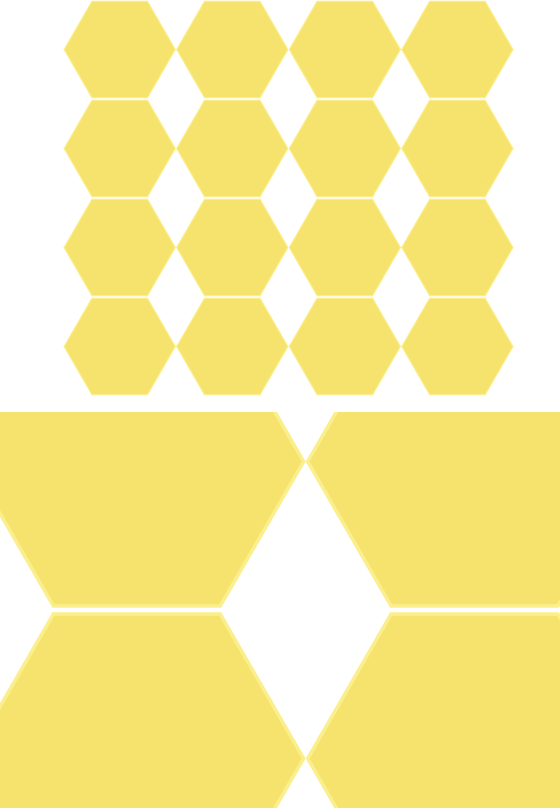
Top: the whole. Bottom: its middle third, enlarged.
Give the GLSL for this pattern, as a Shadertoy shader.

```glsl
// A block of four by four flat yellow hexagons on white, touching at their side tips.
// Each pixel finds its nearest cell, then a hexagon distance gives the fill and a pale rim.
// Rows wrap over the full height; plain white margins join the left and right edges.

const float ASPECT = 1.4144;      // canvas width in units of its height
const float ROWS = 4.0;
const float COLUMNS = 4.0;
const float PITCH_X = 0.2843;     // distance between column centres
const float BLOCK_LEFT = 0.1602;  // left tip of the first column
const float RIM_WIDTH = 0.0030;

const vec3 WHITE = vec3(1.0);
const vec3 YELLOW = vec3(0.96, 0.89, 0.43);
const vec3 RIM = vec3(0.985, 0.935, 0.55);

// Signed distance to the edge lines of a hexagon with flat top and bottom
float hexagonDistance(vec2 p, float apothem) {
    p = abs(p);
    return max(p.y, dot(p, vec2(0.866025, 0.5))) - apothem;
}

// Offset from the nearest cell centre: columns are bounded, rows repeat
vec2 cellOffset(vec2 p, float left, vec2 pitch, float columns) {
    float x = p.x - left;
    float column = clamp(floor(x / pitch.x), 0.0, columns - 1.0);
    float row = fract(p.y / pitch.y);
    return vec2(x - (column + 0.5) * pitch.x, (row - 0.5) * pitch.y);
}

// Smooth coverage of the region where the distance is negative
float coverage(float distance, float pixel) {
    return clamp(0.5 - distance / pixel, 0.0, 1.0);
}

vec3 paintHexagon(float distance, float rimWidth, float pixel) {
    vec3 inside = mix(RIM, YELLOW, coverage(distance + rimWidth, pixel));
    return mix(WHITE, inside, coverage(distance, pixel));
}

void mainImage(out vec4 fragColor, in vec2 fragCoord) {
    vec2 p = fragCoord / iResolution.xy * vec2(ASPECT, 1.0);
    float pixel = 1.0 / iResolution.y;

    // Regular hexagon whose tips span exactly one column
    float apothem = 0.866025 * 0.5 * PITCH_X;
    vec2 offset = cellOffset(p, BLOCK_LEFT, vec2(PITCH_X, 1.0 / ROWS), COLUMNS);
    float distance = hexagonDistance(offset, apothem);

    fragColor = vec4(paintHexagon(distance, RIM_WIDTH, pixel), 1.0);
}
```
